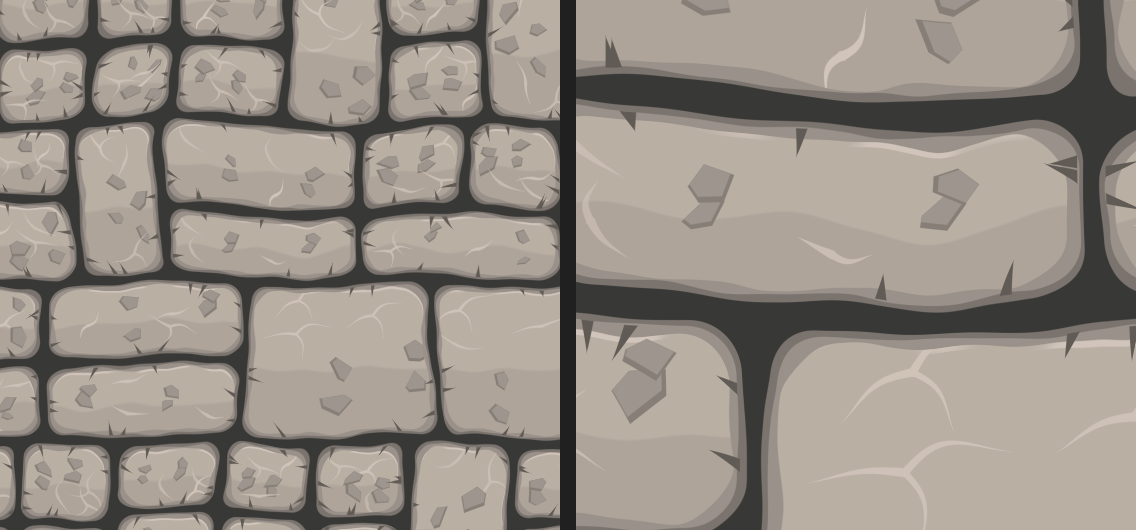
Left: the whole. Right: its middle third, enlarged.
Write a Shadertoy shader that draws this texture.

```glsl
// Cartoon stone wall: rounded taupe blocks with dents, pale cracks and nicks in dark mortar.

const float TAU = 6.28319;
const vec3 MORTAR = vec3(.22, .22, .21);
const vec3 RIM = vec3(.48, .45, .43);
const vec3 BEVEL = vec3(.60, .57, .54);
const vec3 FACE_LIGHT = vec3(.725, .685, .64);
const vec3 FACE_SHADE = vec3(.685, .645, .602);
const vec3 PALE = vec3(.82, .77, .73);
const vec3 DENT_EDGE = vec3(.53, .495, .465);
const vec3 NICK = vec3(.38, .355, .335);

vec2 hash2(vec2 p) {
    p = vec2(dot(p, vec2(127.1, 311.7)), dot(p, vec2(269.5, 183.3)));
    return fract(sin(p) * 43758.5);
}

float cornerSlope(vec2 cell, vec2 corner, vec2 f) {
    float a = TAU * hash2(cell + corner).x;
    return dot(vec2(cos(a), sin(a)), f - corner);
}

float gradientNoise(vec2 p) {
    vec2 c = floor(p), f = p - c, u = f * f * f * (f * (f * 6. - 15.) + 10.);
    vec2 e = vec2(0, 1);
    return mix(mix(cornerSlope(c, e.xx, f), cornerSlope(c, e.yx, f), u.x),
               mix(cornerSlope(c, e.xy, f), cornerSlope(c, e.yy, f), u.x), u.y);
}

vec2 warp(vec2 p, float scale, float amount) {
    return p + amount * vec2(gradientNoise(p * scale), gradientNoise(p * scale + 37.3));
}

vec2 turn(vec2 p, float a) {
    return vec2(cos(a) * p.x + sin(a) * p.y, cos(a) * p.y - sin(a) * p.x);
}

float fill(float d, float blur) { return smoothstep(blur, -blur, d); }

float roundBox(vec2 q, vec2 extent, float r) {
    r = min(r, min(extent.x, extent.y));
    vec2 e = abs(q) - extent + r;
    return length(max(e, 0.)) + min(max(e.x, e.y), 0.) - r;
}

// Staggered tiles, each cut up to twice; gives the block under p
void findBlock(vec2 p, vec2 tile, out vec2 centre, out vec2 extent, out vec2 key) {
    float shift = tile.x * fract(floor(p.y / tile.y) * .381 + .2);
    p.x += shift;
    key = floor(p / tile);
    vec2 lo = key * tile, hi = lo + tile;
    bool cutX = hash2(key + 5.3).x < .45;
    for (int level = 0; level < 2; level++) {
        vec2 h = hash2(key + 9.1);
        if (h.x < (level == 0 ? .82 : .45)) {
            vec2 cut = mix(lo, hi, mix(.42, .58, h.y));
            bool upper = cutX ? p.x > cut.x : p.y > cut.y;
            vec2 axis = cutX ? vec2(1, 0) : vec2(0, 1);
            if (upper) lo = mix(lo, cut, axis);
            else hi = mix(hi, cut, axis);
            key += upper ? vec2(17.3, 5.1) : vec2(3.7, 11.9);
        }
        cutX = !cutX;
    }
    centre = (lo + hi) * .5 - vec2(shift, 0);
    extent = (hi - lo) * .5;
}

// Irregular convex pebble outline
float dent(vec2 q, float r, vec2 seed) {
    float d = -1.;
    for (int i = 0; i < 5; i++) {
        vec2 h = hash2(seed + float(i) * 1.7);
        float a = TAU * (float(i) + .6 * h.x) / 5.;
        d = max(d, dot(q, vec2(cos(a), sin(a))) - r * mix(.55, 1., h.y));
    }
    return d;
}

// Curved arm from the origin, tapering to its tip
float crackArm(vec2 q, float len, float bend, float width) {
    float t = clamp(q.x / len, 0., 1.);
    return length(q - len * vec2(t, bend * sin(4. * t))) - width * (1. - t);
}

float crack(vec2 q, float len, vec2 h) {
    float d = crackArm(q, len, .3 * h.x - .15, .003);
    d = min(d, crackArm(turn(q, 2.3 + h.y), len * .9, .15 - .3 * h.y, .003));
    if (h.x > .55) d = min(d, crackArm(turn(q, 4.4 + .5 * h.y), len * .7, .12, .0025));
    return d;
}

// Wedge cut inward from one of the four sides
float nick(vec2 q, vec2 extent, float side, vec2 h) {
    vec2 n = vec2(cos(side * TAU / 4.), sin(side * TAU / 4.)), t = vec2(-n.y, n.x);
    float depth = dot(abs(n), extent) - dot(q, n) - .004;
    float along = dot(q, t) - (1.6 * h.x - .8) * dot(abs(t), extent);
    along -= depth * (fract(h.x * 7.) - .5) * 1.4;
    return max(abs(along) - .004 * (1. - depth / mix(.01, .025, h.y)), -depth);
}

void mainImage(out vec4 fragColor, in vec2 fragCoord) {
    float blur = .8 / iResolution.y;
    vec2 p = warp(fragCoord / iResolution.y + vec2(.07, .13), 3., .03);
    vec2 centre, extent, key;
    findBlock(p, vec2(.37, .30), centre, extent, key);
    extent -= .0078;
    vec2 q = p - centre, w = warp(q + key, 13., .009) - key;

    // Nested outlines: rim, bevel, face
    float ripple = gradientNoise(q * 22. + key);
    float outer = roundBox(w, extent, .024 + .012 * hash2(key).x);
    float middle = roundBox(w, extent - .0042, .034) + .004 * ripple;
    float inner = roundBox(w, extent - .0095, .036) - .006 * ripple;
    float face = fill(max(inner, middle), blur);
    vec3 color = mix(MORTAR, RIM, fill(outer, blur));
    color = mix(color, BEVEL, fill(max(middle, outer), blur));

    // Two-tone face with a pale upper lip
    float divide = q.y + .12 * extent.y + .022 * gradientNoise(vec2(q.x * 11., 0) + key);
    color = mix(color, mix(FACE_LIGHT, FACE_SHADE, fill(divide, blur * 2.)), face);
    float lip = roundBox(w + vec2(.001, .0035), extent - .0095, .036) - .006 * ripple;
    float lipGate = smoothstep(-.08, .08, gradientNoise(q * 12. + key + 8.));
    color = mix(color, PALE, face * fill(-lip, blur) * lipGate * step(0., q.y));

    // Dents and cracks spread evenly over the face
    float grow = clamp(min(extent.x, extent.y) / .07, .8, 1.35);
    for (int k = 0; k < 7; k++) {
        vec2 h = hash2(key + float(k) * vec2(.37, .71));
        vec2 spot = fract(hash2(key + 2.9) + float(k) * vec2(.755, .57)) * 2. - 1.;
        vec2 local = q - spot * (extent - .026);
        if (k % 2 == 0) {
            vec2 e = turn(local, 2.4 * h.x - 1.2) / vec2(1.2, .85);
            float r = grow * mix(.011, .018, h.y);
            float hole = dent(e, r, key + h);
            float hollow = max(hole, dent(e - vec2(.1, .22) * r, r * .95, key + h));
            color = mix(color, DENT_EDGE, face * fill(hole, blur));
            color = mix(color, BEVEL + .015, face * fill(hollow, blur));
        } else {
            float lean = 2. * h.x - 1. + (extent.y > extent.x ? TAU / 4. : 0.);
            float d = crack(turn(local, lean), grow * mix(.03, .052, h.y), h.yx);
            color = mix(color, PALE, face * fill(d, blur) * mix(.6, 1., h.x));
        }
    }

    // Dark nicks around the border
    for (int k = 0; k < 8; k++) {
        float d = nick(w, extent, float(k), hash2(key + 4.3 + float(k) * .83));
        color = mix(color, NICK, fill(max(d, outer), blur));
    }
    fragColor = vec4(color, 1);
}
```
